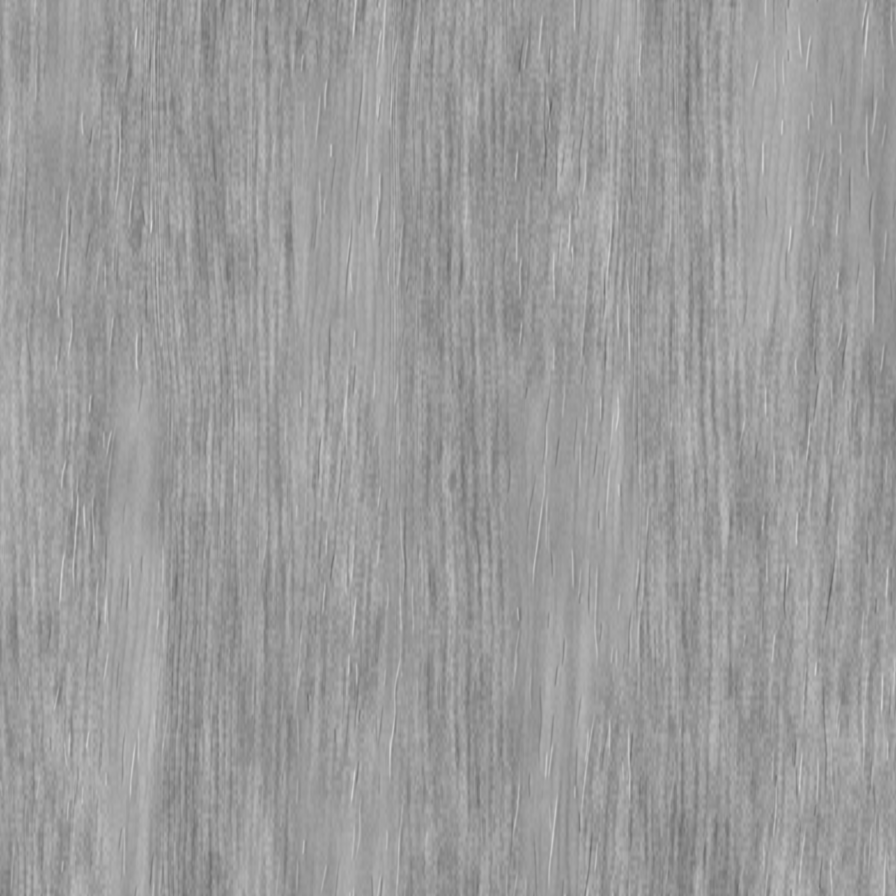
Reproduce this texture procedurally as a three.js fragment shader.

```glsl
// Weathered grey wood with vertical grain: stretched noise makes the fibres,
// warped waves make bands of raised growth rings, and jittered cells hold
// thin pale scratches and dark cracks that lean slightly to the right.

varying vec2 vUv;

const vec3 WOOD_GREY = vec3(0.592);
const float BROAD_TONE = 0.065;
const float STREAK_TONE = 0.075;
const float FIBRE_TONE = 0.11;
const float GRAIN_TONE = 0.085;
const float RIDGE_TONE = 0.042;
const float FINE_RIDGE_TONE = 0.030;
const float RIDGE_COUNT = 82.0;
const float FINE_RIDGE_COUNT = 128.0;
const float SCRATCH_TONE = 0.15;
const float CRACK_TONE = 0.12;
const float LINE_WIDTH = 0.0012;
const float TAU = 6.28318;

float hash(vec2 p) {
  vec3 q = fract(vec3(p.xyx) * 0.1031);
  q += dot(q, q.yzx + 33.33);
  return fract((q.x + q.y) * q.z);
}

// Value noise centred on zero, from -0.5 to 0.5
float noise(vec2 p) {
  vec2 i = floor(p);
  vec2 f = fract(p);
  f = f * f * (3.0 - 2.0 * f);
  float low = mix(hash(i), hash(i + vec2(1.0, 0.0)), f.x);
  float high = mix(hash(i + vec2(0.0, 1.0)), hash(i + vec2(1.0, 1.0)), f.x);
  return mix(low, high, f.y) - 0.5;
}

// Soft vertical strip
float strip(float x, float centre, float halfWidth) {
  return 1.0 - smoothstep(halfWidth * 0.6, halfWidth * 1.2, abs(x - centre));
}

// Lopsided wave: broad crest, narrow groove
float ridges(float phase) {
  float a = phase * TAU;
  return sin(a + 0.6 * sin(a + 0.8)) + 0.1;
}

// One leaning line per cell, with a shaded side; most cells stay empty
float scratches(vec2 p, vec2 cells, float share, float seed) {
  float column = floor(p.x * cells.x);
  vec2 q = p * cells + vec2(0.0, hash(vec2(column, seed)) * 7.0);
  vec2 id = floor(q) + seed * 17.0;
  vec2 f = fract(q) - 0.5;
  float lean = mix(-0.02, 0.13, hash(id + 3.1));
  float reach = mix(0.12, 0.46, hash(id + 5.7));
  float offset = (hash(id + 8.3) - 0.5) * 0.5;
  float bend = 0.003 * noise(vec2(id.x, p.y * 30.0));
  float d = (f.x - offset) / cells.x - lean * f.y / cells.y + bend;
  float ends = 1.0 - smoothstep(reach * 0.5, reach, abs(f.y));
  float line = exp(-d * d / (LINE_WIDTH * LINE_WIDTH));
  float side = (d - 2.2 * LINE_WIDTH) / (1.3 * LINE_WIDTH);
  float shade = exp(-side * side);
  float strength = mix(0.35, 1.0, hash(id + 11.9));
  return (line - 0.4 * shade) * ends * strength * step(hash(id), share);
}

void main() {
  vec2 p = vUv;

  // Slow sideways drift of the grain
  float drift = 0.016 * noise(p * vec2(5.0, 2.2)) + 0.004 * noise(p * vec2(18.0, 9.0));
  float x = p.x + drift;

  // Zones of coarse rings, fine rings and worn smooth wood
  float coarse = strip(x, 0.525, 0.050) + strip(x, 0.800, 0.038)
               + 0.8 * strip(x, 0.310, 0.026) + 0.7 * strip(x, 0.025, 0.035);
  float fine = strip(x, 0.230, 0.055) + 0.6 * strip(x, 0.470, 0.025)
             + 0.6 * strip(x, 0.745, 0.030);
  float worn = smoothstep(0.02, 0.22, noise(vec2(x * 13.0 + 4.0, p.y * 2.6)));
  float open = 1.0 - clamp(coarse + fine, 0.0, 1.0);
  worn *= open;

  // Broad tone and long streaks
  float tone = BROAD_TONE * noise(vec2(x * 9.0, p.y * 1.3));
  tone += 0.035 * noise(p * vec2(22.0, 11.0));
  tone += 0.016 * worn - 0.026 * fine + 0.008 * open;
  float leaning = x - 0.05 * p.y * open;
  tone += STREAK_TONE * noise(vec2(leaning * 75.0, p.y * 4.0));

  // Growth rings, fading in and out along their length
  float wobble = 0.9 * noise(vec2(x * 28.0, p.y * 3.5)) + 0.25 * noise(p * vec2(60.0, 24.0));
  float fade = 0.85 + 0.9 * noise(vec2(x * 50.0, p.y * 6.0));
  tone += RIDGE_TONE * coarse * fade * ridges(x * RIDGE_COUNT + wobble);
  tone += FINE_RIDGE_TONE * fine * fade * ridges(x * FINE_RIDGE_COUNT + 1.5 * wobble);
  float faintRings = smoothstep(-0.1, 0.3, noise(vec2(x * 16.0 + 9.0, p.y * 4.0)));
  tone += 0.024 * open * faintRings * ridges(leaning * 100.0 + 2.0 * wobble);

  // Fibres, dark pores and fine tooth
  float rough = 1.0 - 0.55 * worn;
  float fibre = noise(vec2(leaning * 240.0, p.y * 17.0));
  tone += FIBRE_TONE * rough * fibre;
  float pore = noise(vec2(leaning * 170.0 + 31.0, p.y * 26.0));
  tone -= 0.05 * rough * smoothstep(0.22, 0.42, pore);
  tone += GRAIN_TONE * rough * noise(p * vec2(390.0, 190.0));

  // Scratches and cracks at several scales
  float exposed = mix(0.3, 1.0, open);
  for (int i = 0; i < 3; i++) {
    float k = float(i);
    vec2 cells = vec2(19.0 + 9.0 * k, 6.0 + 5.0 * k);
    vec2 q = vec2(p.x + 0.4 * drift + 0.013 * k, p.y);
    tone += SCRATCH_TONE * exposed * scratches(q, cells, 0.42, k + 1.0);
    tone -= CRACK_TONE * exposed * scratches(q + 0.37, cells, 0.28, k + 6.0);
  }

  gl_FragColor = vec4(clamp(WOOD_GREY + tone, 0.0, 1.0), 1.0);
}
```
